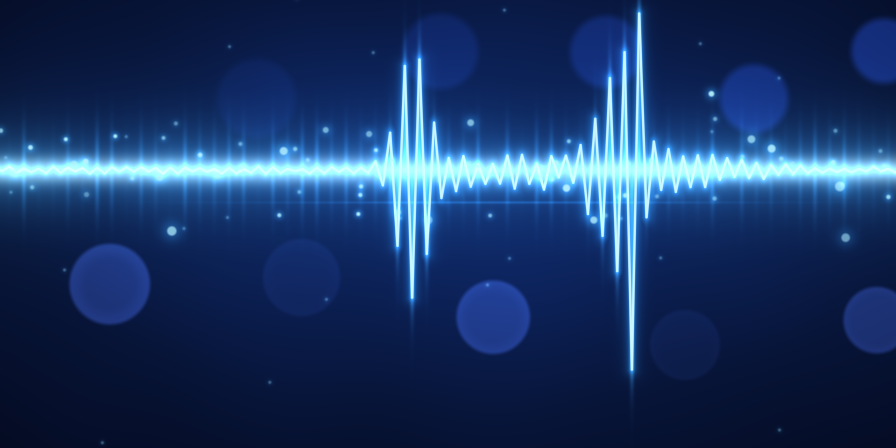
Give the GLSL for this background, as a WebGL 2 fragment shader.

```glsl
#version 300 es
precision highp float;

uniform vec2 u_resolution;
out vec4 fragColor;

const float AXIS = 0.62;      // height of the signal axis
const float STEP = 0.01635;   // horizontal distance between wave vertices
const float ORIGIN = 0.9036;  // x of vertex zero

float hash(float n) {
    return fract(sin(n * 12.9898 + 4.1) * 43758.547);
}

vec2 gradient(vec2 cell) {
    float angle = 6.2832 * hash(dot(cell, vec2(1.0, 57.0)));
    return vec2(cos(angle), sin(angle));
}

float gradientNoise(vec2 p) {
    vec2 i = floor(p), f = fract(p);
    vec2 u = f * f * (3.0 - 2.0 * f);
    vec2 e = vec2(1.0, 0.0);
    float low = mix(dot(gradient(i), f), dot(gradient(i + e), f - e), u.x);
    float high = mix(dot(gradient(i + e.yx), f - e.yx), dot(gradient(i + 1.0), f - 1.0), u.x);
    return mix(low, high, u.y);
}

float bell(float x, float width) {
    return exp(-x * x / (width * width));
}

float segmentDistance(vec2 p, vec2 a, vec2 b) {
    vec2 ab = b - a;
    return length(p - a - ab * clamp(dot(p - a, ab) / dot(ab, ab), 0.0, 1.0));
}

// Zigzag vertex: two bursts over a restless, low ripple
vec2 waveVertex(float n) {
    float x = ORIGIN + n * STEP;
    float ripple = 0.007 + 0.033 * smoothstep(0.78, 1.0, x) * (1.0 - smoothstep(1.5, 1.85, x));
    float height = ripple * (0.3 + 0.9 * hash(n));
    height += 0.26 * bell(n - 1.0, 2.6);
    height += 0.18 * bell(n - 29.0, 3.6) + 0.33 * bell(n - 31.4, 1.05);
    return vec2(x, mod(n, 2.0) < 0.5 ? height : -height);
}

float disc(vec2 p, vec2 center, float radius, float blur) {
    return 1.0 - smoothstep(radius - blur, radius + blur, length(p - center));
}

void main() {
    vec2 p = gl_FragCoord.xy / u_resolution.y;
    float pixel = 1.0 / u_resolution.y;
    vec2 q = p - vec2(0.0, AXIS);
    float d = abs(q.y);

    // Navy backdrop, darker toward the corners and the floor
    float light = exp(-dot((p - vec2(1.05, 0.57)) * vec2(0.8, 1.65), (p - vec2(1.05, 0.57)) * vec2(0.8, 1.65)));
    vec3 color = mix(vec3(0.008, 0.018, 0.07), vec3(0.05, 0.145, 0.38), light);
    color *= 1.0 + 0.12 * gradientNoise(p * 3.0);

    // Bokeh: crisp discs below the axis, soft ones above
    for (int i = 0; i < 5; i++) {
        float k = float(i);
        vec2 low = vec2(0.245 + 0.428 * k, 0.31 + 0.08 * cos(1.3 * k - 0.8));
        float lowPower = mod(k, 2.0) < 0.5 ? 1.0 : 0.25;
        float rim = 0.8 + 0.2 * smoothstep(0.05, 0.085, length(p - low));
        color += vec3(0.10, 0.14, 0.29) * lowPower * rim * disc(p, low, 0.09 - 0.004 * k, 0.004 + pixel);
        vec2 high = vec2(0.573 + 0.43 * k - 0.02 * k * k, 0.85 - 0.07 * cos(2.1 * k));
        color += vec3(0.06, 0.12, 0.32) * (0.2 + 0.17 * k) * disc(p, high, 0.088 - 0.004 * k, 0.012);
    }

    // Horizontal glow with vertical light streaks
    float drift = 1.0 + 0.35 * gradientNoise(vec2(p.x * 5.0, 2.5));
    color += vec3(0.17, 0.42, 0.53) * drift * exp(-d / 0.058);
    color += vec3(0.42, 0.35, 0.22) * bell(d, 0.027);
    float column = (p.x - ORIGIN) / STEP * 0.5;
    float streak = bell(fract(column + 0.5) - 0.5, 0.16) * hash(floor(column + 0.5) + 90.0);
    color += vec3(0.06, 0.19, 0.28) * streak * bell(d, 0.085);
    color += vec3(0.03, 0.13, 0.2) * bell(q.y + 0.072, 0.003) * bell(p.x - 1.12, 0.45);

    // Signal line, its halo and the fading tips of the spikes
    float nearest = 1.0;
    float tips = 0.0;
    float first = floor((p.x - ORIGIN) / STEP);
    for (float k = -2.0; k <= 2.0; k++) {
        vec2 a = waveVertex(first + k);
        nearest = min(nearest, segmentDistance(q, a, waveVertex(first + k + 1.0)));
        float beyond = max(q.y * sign(a.y) - abs(a.y), 0.0);
        float side = smoothstep(0.0, 0.04, q.y * sign(a.y));
        tips += side * smoothstep(0.05, 0.2, abs(a.y)) * bell(q.x - a.x, 0.005) * exp(-beyond / 0.035);
    }
    color += vec3(0.10, 0.36, 0.52) * exp(-nearest / 0.009);
    color += vec3(0.12, 0.32, 0.44) * tips;
    float core = 1.0 - smoothstep(0.0022 - pixel * 0.5, 0.0022 + pixel, nearest);
    color = mix(color, vec3(0.84, 0.99, 1.0), core * 0.92);

    // Sparks clustered around the axis, plus dim stray specks
    for (int i = 0; i < 100; i++) {
        float k = float(i);
        float stray = step(72.0, k);
        float spread = hash(k + 31.0) + hash(k + 171.0) + hash(k + 311.0) - 1.5;
        vec2 center = vec2(2.0 * fract(k * 0.618 + 0.08 * hash(k)), AXIS + spread * mix(0.13, 0.6, stray));
        float radius = mix(0.004 + 0.007 * pow(hash(k + 53.0), 3.0), 0.003, stray);
        float power = mix(0.35 + 0.65 * hash(k + 77.0), 0.3, stray);
        float r = length(p - center);
        color += vec3(0.08, 0.25, 0.34) * power * bell(r, radius * 2.2);
        color = mix(color, vec3(0.72, 0.95, 1.0), power * disc(p, center, radius, 0.002 + pixel * 0.5));
    }

    fragColor = vec4(clamp(color, 0.0, 1.0), 1.0);
}
```
